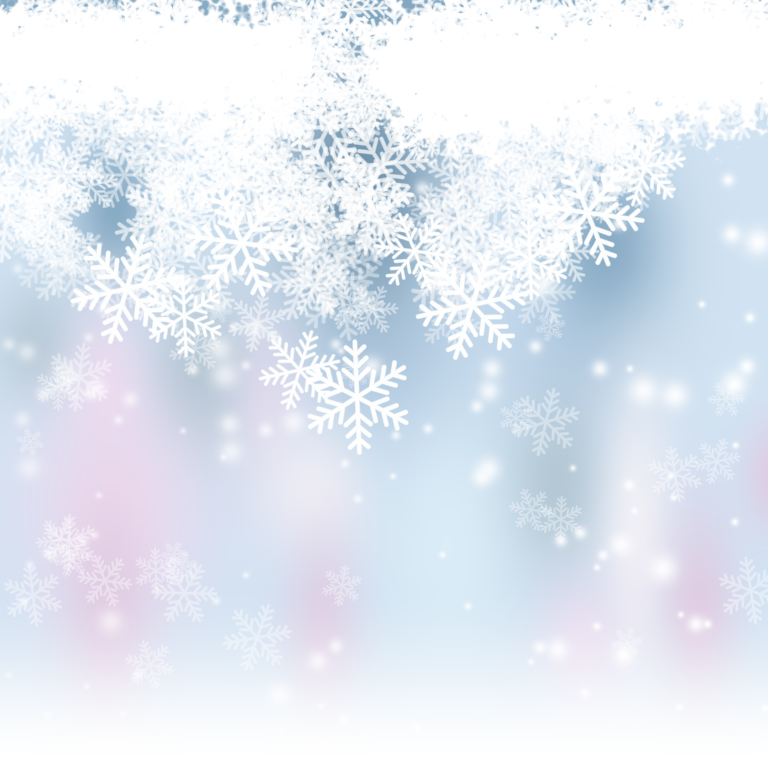
Write a WebGL 1 fragment shader that draws this background.

```glsl
precision highp float;
// Winter backdrop: blurred pastel light fading to white at the bottom, under
// a lacy snow bank from which a cluster of six-armed flakes hangs.
// Soft ellipses make the light; hashed loops scatter the flakes and glints.

uniform vec2 u_resolution;

const float PI = 3.14159;
const float CLUSTER_COUNT = 240.0;
const float FAINT_COUNT = 30.0;
const float GLINT_COUNT = 120.0;
const float GARLAND_COUNT = 10.0;
const float STROKE = 0.042;            // arm half-width, relative to flake radius
const vec2 GARLAND_LOW = vec2(0.465, 0.483);

const vec3 WHITE = vec3(1.0);
const vec3 SKY = vec3(0.82, 0.89, 0.95);
const vec3 PALE = vec3(0.86, 0.93, 0.97);
const vec3 SLATE = vec3(0.43, 0.57, 0.67);
const vec3 STEEL = vec3(0.53, 0.67, 0.77);
const vec3 MIST = vec3(0.69, 0.77, 0.82);
const vec3 BLUE = vec3(0.72, 0.81, 0.90);
const vec3 PINK = vec3(0.93, 0.86, 0.94);
const vec3 MAUVE = vec3(0.88, 0.79, 0.88);
const vec3 PEARL = vec3(0.96, 0.95, 0.97);

vec3 hash(float n) {
  return fract(sin((n + 1.0) * vec3(12.9898, 78.233, 39.425)) * 43758.5);
}

// Distance to the nearest jittered point of a unit grid
float cellular(vec2 p) {
  vec2 cell = floor(p);
  float nearest = 2.0;
  for (int y = -1; y <= 1; y++)
    for (int x = -1; x <= 1; x++) {
      vec2 c = cell + vec2(float(x), float(y));
      nearest = min(nearest, length(c + hash(dot(c, vec2(1.0, 57.0))).xy - p));
    }
  return nearest;
}

float glow(vec2 p, vec2 center, vec2 size) {
  vec2 d = (p - center) / size;
  return exp(-dot(d, d));
}

float ray(vec2 p, vec2 dir, float len) {
  return length(p - dir * clamp(dot(p, dir), 0.0, len));
}

// Coverage of a six-armed flake with three pairs of branches per arm
float flake(vec2 p, float radius, float spin) {
  p /= radius;
  if (dot(p, p) > 1.3) return 0.0;
  float a = mod(atan(p.y, p.x) + spin, PI / 3.0) - PI / 6.0;
  vec2 q = length(p) * vec2(cos(a), abs(sin(a)));
  float d = ray(q, vec2(1.0, 0.0), 1.0);
  for (float k = 0.0; k < 3.0; k++)
    d = min(d, ray(q - vec2(0.3 + 0.23 * k, 0.0), vec2(0.66, 0.75), 0.3 - 0.04 * k));
  float soft = 1.0 / (radius * u_resolution.y);
  return 1.0 - smoothstep(STROKE - soft, STROKE + soft, d);
}

vec3 blurredLight(vec2 p) {
  vec3 c = mix(SKY, STEEL, smoothstep(0.82, 1.0, p.y));
  c = mix(c, BLUE, 0.9 * glow(p, vec2(0.53, 0.50), vec2(0.13, 0.13)));
  c = mix(c, BLUE, 0.8 * glow(p, vec2(0.74, 0.53), vec2(0.10, 0.13)));
  c = mix(c, PALE, 0.9 * glow(p, vec2(0.59, 0.30), vec2(0.10, 0.19)));
  c = mix(c, MIST, 0.8 * glow(p, vec2(0.05, 0.55), vec2(0.06, 0.08)));
  c = mix(c, MIST, glow(p, vec2(0.26, 0.51), vec2(0.08, 0.11)));
  c = mix(c, STEEL, glow(p, vec2(0.15, 0.73), vec2(0.06, 0.10)));
  c = mix(c, SLATE, glow(p, vec2(0.47, 0.76), vec2(0.11, 0.19)));
  c = mix(c, STEEL, glow(p, vec2(0.79, 0.68), vec2(0.08, 0.12)));
  c = mix(c, MIST, 0.9 * glow(p, vec2(0.73, 0.37), vec2(0.07, 0.12)));
  c = mix(c, PINK, glow(p, vec2(0.15, 0.34), vec2(0.12, 0.15)));
  c = mix(c, PINK, 0.9 * glow(p, vec2(0.14, 0.49), vec2(0.05, 0.11)));
  c = mix(c, PINK, 0.6 * glow(p, vec2(0.35, 0.47), vec2(0.05, 0.12)));
  c = mix(c, MAUVE, 0.9 * glow(p, vec2(0.14, 0.20), vec2(0.06, 0.16)));
  c = mix(c, PEARL, 0.8 * glow(p, vec2(0.41, 0.36), vec2(0.07, 0.09)));
  c = mix(c, PEARL, 0.9 * glow(p, vec2(0.83, 0.31), vec2(0.05, 0.19)));
  c = mix(c, MAUVE, 0.8 * glow(p, vec2(0.42, 0.18), vec2(0.05, 0.13)));
  c = mix(c, PINK, 0.8 * glow(p, vec2(0.76, 0.16), vec2(0.06, 0.09)));
  c = mix(c, MAUVE, 0.9 * glow(p, vec2(0.91, 0.20), vec2(0.05, 0.14)));
  c = mix(c, MAUVE, 0.9 * glow(p, vec2(1.01, 0.38), vec2(0.04, 0.07)));
  return mix(WHITE, c, smoothstep(0.0, 0.24, p.y));
}

// Ragged band of packed snow, parted by a gap left of center
float snowBank(vec2 p) {
  float edge = 0.86 + 0.015 * sin(p.x * 19.0) - 0.04 * glow(p, vec2(0.67, 0.85), vec2(0.16));
  float depth = min(p.y - edge, 0.985 - p.y);
  depth -= 0.10 * glow(p, vec2(0.445, p.y), vec2(0.045, 1.0));
  float lace = 0.6 * cellular(p * 42.0) + 0.4 * cellular(p * 105.0);
  return smoothstep(-0.02, 0.02, depth + 0.14 * (lace - 0.38));
}

void main() {
  vec2 p = gl_FragCoord.xy / u_resolution;
  vec3 color = blurredLight(p);

  // Faint drifting flakes
  for (float i = 0.0; i < FAINT_COUNT; i++) {
    vec3 h = hash(i + 400.0);
    color = mix(color, WHITE, 0.4 * flake(p - vec2(h.x, 0.1 + 0.55 * h.y), 0.015 + 0.03 * h.z, h.z * 9.0));
  }
  // Soft round glints
  for (float i = 0.0; i < GLINT_COUNT; i++) {
    vec3 h = hash(i + 700.0);
    float size = 0.004 + 0.014 * h.z * h.z;
    color = mix(color, WHITE, (0.5 + 0.45 * h.x) * glow(p, vec2(h.x, 0.04 + 0.74 * h.y), vec2(size)));
  }
  // Hanging cluster, denser and brighter toward the top
  for (float i = 0.0; i < CLUSTER_COUNT; i++) {
    vec3 h = hash(i);
    float low = 0.56 + 0.28 * smoothstep(0.62, 0.95, h.x) + 0.09 * smoothstep(0.4, 0.05, h.x);
    float rise = pow(h.y, 0.65);
    float alpha = mix(0.3, 0.95, fract(h.z * 17.0) * 0.5 + rise * 0.5);
    color = mix(color, WHITE, alpha * flake(p - vec2(h.x, mix(low, 1.0, rise)), 0.03 + 0.035 * h.z, h.z * 40.0));
  }
  color = mix(color, WHITE, snowBank(p));

  // Bright garland of large flakes in a V, every third one lifted
  for (float i = 0.0; i < GARLAND_COUNT; i++) {
    float dx = 0.075 * (i - 4.0);
    float lift = i < 8.0 ? 0.13 * step(1.5, mod(i, 3.0)) : 0.0;
    vec2 center = GARLAND_LOW + vec2(dx, max(-0.47 * dx, 0.8 * dx) + lift);
    color = mix(color, WHITE, 0.97 * flake(p - center, 0.062 + 0.01 * cos(i * PI), 0.3 + i * 0.7));
  }
  gl_FragColor = vec4(color, 1.0);
}
```
